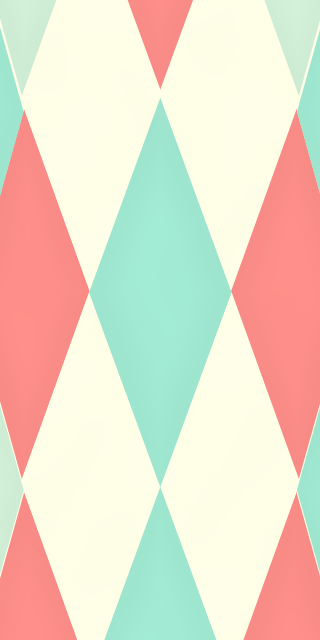
This pattern is drawn by a WebGL 2 fragment shader. Its source:

```glsl
#version 300 es
precision highp float;
// Harlequin diamonds in coral, mint and pale mint on cream.
// A central column is flanked by mirrored side columns that narrow toward the
// margins; each column picks its nearest row and tests the distance to its edges.

uniform vec2 u_resolution;
out vec4 fragColor;

const vec3 CREAM = vec3(1.0, 1.0, 0.91);
const vec3 CORAL = vec3(1.0, 0.56, 0.54);
const vec3 MINT = vec3(0.635, 0.92, 0.83);
const vec3 PALE = vec3(0.83, 0.95, 0.85);

// Distance inside a slanted edge pair: positive where x < reach - slope * |y|.
float inside(float x, float y, float reach, float slope) {
    return (reach - x - slope * abs(y)) / sqrt(1.0 + slope * slope);
}

// Paints a shape with a smooth edge and a faint darkening toward its rim.
vec3 paint(vec3 base, vec3 tint, float d, float pixel) {
    vec3 shaded = tint * (1.0 - 0.025 * (1.0 - smoothstep(0.0, 0.13, d)));
    return mix(base, shaded, smoothstep(-0.6 * pixel, 0.6 * pixel, d));
}

void main() {
    // Canvas is one unit wide and two units tall.
    vec2 p = gl_FragCoord.xy / u_resolution * vec2(1.0, 2.0);
    float pixel = 1.0 / u_resolution.x;
    float x = abs(p.x - 0.501);
    vec3 color = CREAM;

    // Central column; the top row sits slightly apart.
    float row = round((p.y - 1.086) / 1.216);
    float y = p.y - 1.086 - 1.216 * row - (row > 0.5 ? 0.027 : 0.0);
    color = paint(color, row > 0.5 ? CORAL : MINT, inside(x, y, 0.2227, 0.366), pixel);

    // Side columns: shallow inner edges meet steeper outer edges.
    row = round((p.y - 1.091) / 1.197);
    y = p.y - 1.091 - 1.197 * row;
    float inner = inside(-x, y, -0.2214, 0.36);
    float outer = inside(x, y + 0.0234, 0.591, 0.28);
    color = paint(color, row > 0.5 ? PALE : CORAL, min(inner, outer), pixel);

    // Margin wedges between the side rows; one on the lower left is pale.
    row = round((p.y - 1.651) / 1.182);
    y = p.y - 1.651 - 1.182 * row;
    bool fade = row < -0.5 && p.x < 0.5;
    color = paint(color, fade ? PALE : MINT, inside(-x, y, -0.427, 0.28), pixel);

    // Very faint uneven print tone.
    float tone = sin(p.x * 11.0 + sin(p.y * 7.0)) * sin(p.y * 9.0 + sin(p.x * 13.0));
    fragColor = vec4(clamp(color * (1.0 + 0.004 * tone), 0.0, 1.0), 1.0);
}
```
